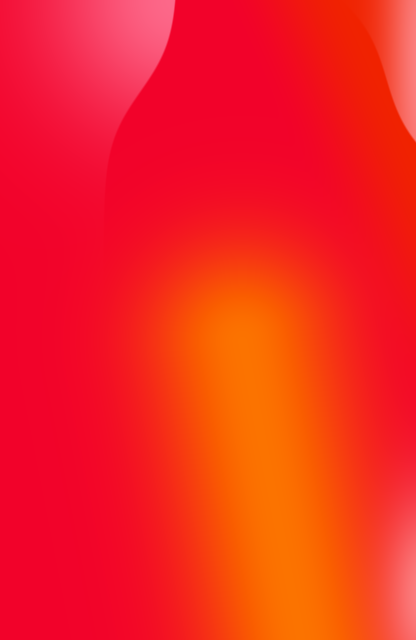
This background is drawn by a Shadertoy shader. Its source:

```glsl
// Warm abstract gradient: a tall orange glow on red, a scarlet band at the upper
// right, and rosy highlights, two of them cut by smooth S-shaped edges.
// Built from Gaussian falloffs, a segment distance and two curve functions.

#define RED vec3(0.95, 0.008, 0.165)
#define SCARLET vec3(0.94, 0.135, 0.0)
#define ORANGE vec3(0.985, 0.45, -0.04)
#define ROSE vec3(0.99, 0.41, 0.54)
#define BLUSH vec3(0.985, 0.51, 0.51)
#define GLOW_RADIUS 0.15
#define ROSE_RADIUS 0.2
#define BAND_SOFTNESS 0.1

float gaussian(vec2 offset) {
    return exp(-dot(offset, offset));
}

float segmentDistance(vec2 p, vec2 a, vec2 b) {
    vec2 ab = b - a;
    float t = clamp(dot(p - a, ab) / dot(ab, ab), 0.0, 1.0);
    return length(p - a - ab * t);
}

// Antialiased coverage of the region where side > 0
float coverage(float side) {
    float w = fwidth(side);
    return smoothstep(-w, w, side);
}

// Horizontal edge positions, given the depth below the top
float leftEdge(float depth) {
    return 0.1615 + 0.116 / (1.0 + exp((depth - 0.143) / 0.0417));
}

float rightEdge(float depth) {
    float d = depth - 0.124;
    return 0.604 + 0.3 * d + 17.7 * d * d * d;
}

void mainImage(out vec4 fragColor, in vec2 fragCoord) {
    // Canvas height is one unit
    vec2 p = fragCoord / iResolution.y;
    float depth = 1.0 - p.y;

    // Red ground with the diagonal scarlet band
    float band = p.x - 0.449 - 0.45 * depth;
    vec3 color = mix(RED, SCARLET, smoothstep(-BAND_SOFTNESS, BAND_SOFTNESS, band));

    // Leaning orange glow
    float r = segmentDistance(p, vec2(0.379, 0.467), vec2(0.49, -0.1));
    color = mix(color, ORANGE, gaussian(vec2(r / GLOW_RADIUS, 0.0)));

    // Blush at the lower right
    vec2 lowerGlow = (p - vec2(0.664, 0.07)) / vec2(0.065, 0.156);
    color = mix(color, BLUSH, gaussian(lowerGlow));

    // Rose sheet at the upper left
    float rose = gaussian((p - vec2(0.28, 1.0)) / ROSE_RADIUS);
    color = mix(color, ROSE, rose * coverage(leftEdge(depth) - p.x));

    // Blush sheet at the upper right
    float blush = gaussian(vec2((p.x - 0.661) / 0.0586, (depth - 0.1) / 0.4));
    color = mix(color, BLUSH, blush * coverage(p.x - rightEdge(depth)));

    fragColor = vec4(clamp(color, 0.0, 1.0), 1.0);
}
```
